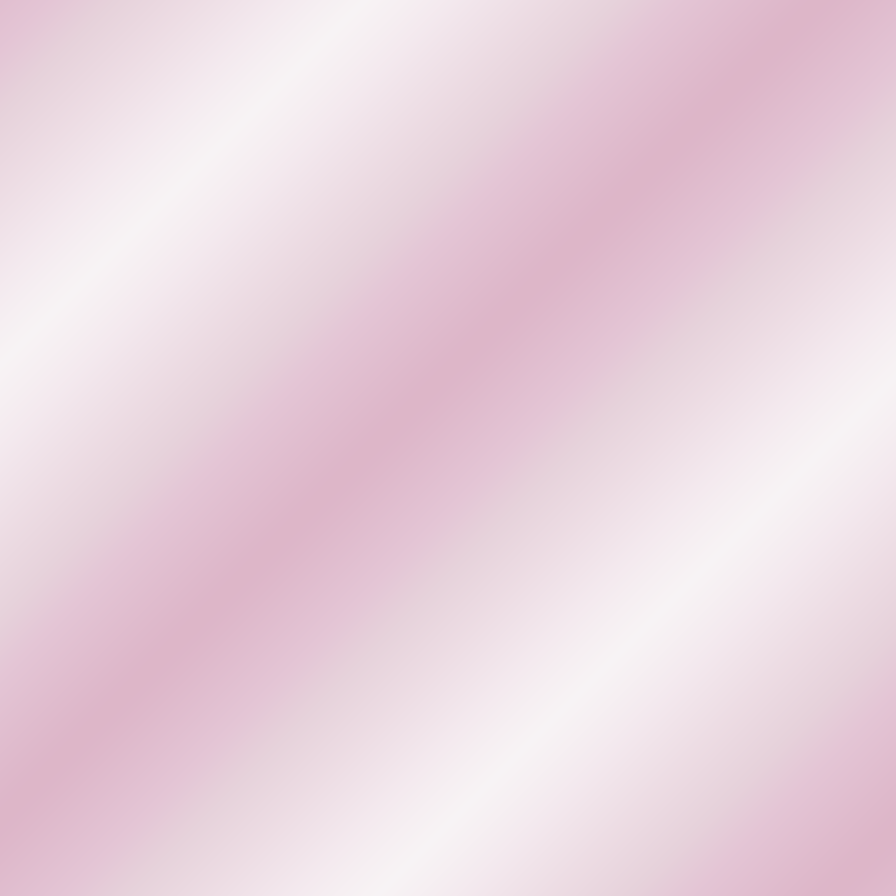
A three.js fragment shader for this background:

```glsl
varying vec2 vUv;

// Satin tone: 0 is the rose fold, 1 is the white highlight
vec3 satinColor(float t) {
  vec3 color = vec3(0.866, 0.712, 0.785);
  color = mix(color, vec3(0.893, 0.773, 0.836), clamp(t / 0.28, 0.0, 1.0));
  color = mix(color, vec3(0.902, 0.822, 0.857), clamp((t - 0.28) / 0.14, 0.0, 1.0));
  color = mix(color, vec3(0.928, 0.863, 0.892), clamp((t - 0.42) / 0.18, 0.0, 1.0));
  color = mix(color, vec3(0.954, 0.912, 0.933), clamp((t - 0.60) / 0.20, 0.0, 1.0));
  return mix(color, vec3(0.972, 0.959, 0.963), clamp((t - 0.80) / 0.20, 0.0, 1.0));
}

// Triangle wave from 0 to 1 with slightly rounded folds
float roundedFold(float phase) {
  float wave = 2.0 * abs(fract(phase + 0.5) - 0.5);
  float valley = sqrt(wave * wave + 0.0025) - 0.05 * (1.0 - wave);
  float crest = 1.0 - wave;
  return clamp(valley - 0.02 * exp(-crest * crest * 200.0), 0.0, 1.0);
}

void main() {
  // Distance along the diagonal from the upper left corner
  float diagonal = vUv.x + 1.0 - vUv.y;
  float fold = roundedFold((diagonal - 0.914) / 1.012);
  gl_FragColor = vec4(satinColor(fold), 1.0);
}
```
